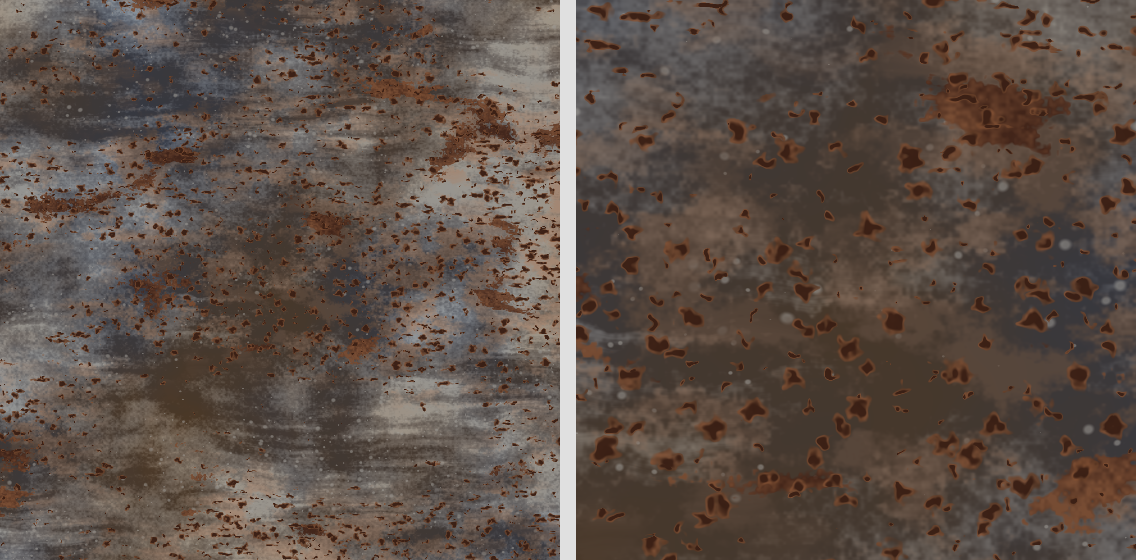
Left, the full canvas; right, a detail of the centre.
This texture is drawn by a WebGL 1 fragment shader. Its source:

```glsl
precision highp float;
uniform vec2 u_resolution;

#define PANEL_SCALE vec2(2.7, 5.2)
#define CLOUD_SCALE vec2(4.0, 6.0)
#define BRUSH_SCALE vec2(8.0, 95.0)
#define PIT_SCALE vec2(52.0, 58.0)
#define SCAR_SCALE vec2(26.0, 95.0)
#define GRAIN_SCALE 230.0
#define GRAIN_AMOUNT 0.42
#define PIT_DENSITY 0.85
#define STAIN_AMOUNT 0.75
#define TINT_AMOUNT 0.17

const vec3 IRON_DARK = vec3(0.245, 0.218, 0.208);
const vec3 IRON_MID = vec3(0.405, 0.388, 0.380);
const vec3 IRON_PALE = vec3(0.590, 0.580, 0.560);
const vec3 STAIN = vec3(0.510, 0.405, 0.335);
const vec3 RUST = vec3(0.470, 0.290, 0.185);
const vec3 RUST_DARK = vec3(0.250, 0.130, 0.085);

float hash(vec2 p) {
  return fract(sin(dot(p, vec2(127.1, 311.7))) * 43758.5453);
}

// Value noise; a larger edge gives flatter cells with tighter borders
float noise(vec2 p, float edge) {
  vec2 i = floor(p);
  vec2 f = smoothstep(edge, 1.0 - edge, fract(p));
  float low = mix(hash(i), hash(i + vec2(1.0, 0.0)), f.x);
  float high = mix(hash(i + vec2(0.0, 1.0)), hash(i + 1.0), f.x);
  return mix(low, high, f.y);
}

float fbm(vec2 p) {
  float sum = 0.0;
  float weight = 0.5;
  for (int i = 0; i < 5; i++) {
    sum += weight * noise(p, 0.0);
    p = p * 2.03 + 17.3;
    weight *= 0.5;
  }
  return sum / 0.96875;
}

// Scattered spots: 0 at the rim, 1 in the centre
float spots(vec2 p, float density) {
  vec2 cell = floor(p);
  float depth = 0.0;
  for (int y = -1; y <= 1; y++) {
    for (int x = -1; x <= 1; x++) {
      vec2 id = cell + vec2(float(x), float(y));
      vec2 centre = id + vec2(hash(id + 3.7), hash(id + 8.1));
      float size = hash(id + 21.4);
      float radius = mix(0.14, 0.50, size * size);
      radius *= smoothstep(0.0, 0.1, density - hash(id + 5.9));
      depth = max(depth, 1.0 - length(p - centre) / max(radius, 0.001));
    }
  }
  return depth;
}

void main() {
  vec2 p = gl_FragCoord.xy / u_resolution.y;
  vec2 warp = vec2(fbm(p * 6.0), fbm(p * 6.0 + 40.0)) - 0.5;
  vec2 q = p + 0.10 * warp;

  // Layers of worn metal
  float panel = noise(p * PANEL_SCALE + 0.35 * warp + 2.6, 0.32);
  float clouds = fbm(q * CLOUD_SCALE + 11.0);
  float blotch = fbm(q * vec2(15.0, 20.0) + 5.0);
  float brushed = fbm(p * BRUSH_SCALE + vec2(0.0, 4.0 * warp.y));
  float fine = noise(p * GRAIN_SCALE, 0.0);
  float grain = 0.6 * fine + 0.4 * noise(p * GRAIN_SCALE * 1.9 + 7.0, 0.0) - 0.5;
  float scuff = smoothstep(0.48, 0.62, fbm(q * vec2(5.0, 9.0) + 63.0));

  float tone = 0.47 + 0.48 * (panel - 0.5) + 1.25 * (clouds - 0.5);
  tone += 0.95 * (blotch - 0.5) + GRAIN_AMOUNT * grain;
  tone += (0.35 + 0.7 * scuff) * (brushed - 0.5);
  tone = clamp(tone, 0.0, 1.0);
  vec3 color = mix(IRON_DARK, IRON_MID, smoothstep(0.0, 0.55, tone));
  color = mix(color, IRON_PALE, smoothstep(0.45, 1.0, tone));
  color += TINT_AMOUNT * (fbm(q * 4.0 + 90.0) - 0.5) * vec3(-0.8, 0.0, 1.0);

  // Pale mineral flecks
  float fleck = spots(p * vec2(75.0, 85.0) + 1.5 * warp, 0.12 + 0.25 * scuff);
  color = mix(color, IRON_PALE * 1.06, 0.55 * smoothstep(0.1, 0.7, fleck));

  // Warm stains gather where corrosion is strong
  float field = fbm(q * vec2(3.2, 4.6) + 31.0) + 0.22 * (brushed - 0.5);
  float corrosion = smoothstep(0.42, 0.68, field);
  float mottled = smoothstep(0.40, 0.62, fbm(p * vec2(26.0, 38.0) + 14.0) + 0.2 * grain);
  vec3 stain = STAIN * (0.72 + 0.55 * tone);
  color = mix(color, stain, STAIN_AMOUNT * mottled * (0.12 + 0.88 * corrosion));

  // Ragged rust patches
  float ragged = fbm(q * vec2(9.0, 17.0) + 52.0) + 0.16 * grain;
  float patchDepth = ragged - 0.84 + 0.22 * corrosion;
  vec3 patchColor = mix(RUST_DARK, RUST, clamp(0.5 + 2.2 * (blotch - 0.5) + grain, 0.0, 1.0));
  color = mix(color, patchColor, 0.9 * smoothstep(-0.01, 0.04, patchDepth));

  // Horizontal scars and round pits with dark cores
  vec2 wobble = 0.45 * vec2(fine, noise(p * 170.0 + 33.0, 0.0));
  float scar = spots(p * SCAR_SCALE + wobble, 0.65 * corrosion * smoothstep(0.38, 0.6, clouds));
  float pit = spots(p * PIT_SCALE + wobble + 70.0, 0.06 + PIT_DENSITY * corrosion);
  float depth = max(pit, scar);
  color = mix(color, RUST * (0.9 + 0.5 * grain), 0.85 * smoothstep(0.0, 0.3, depth));
  color = mix(color, RUST_DARK * 0.85, 0.9 * smoothstep(0.32, 0.62, depth));

  gl_FragColor = vec4(clamp(color, 0.0, 1.0), 1.0);
}
```
